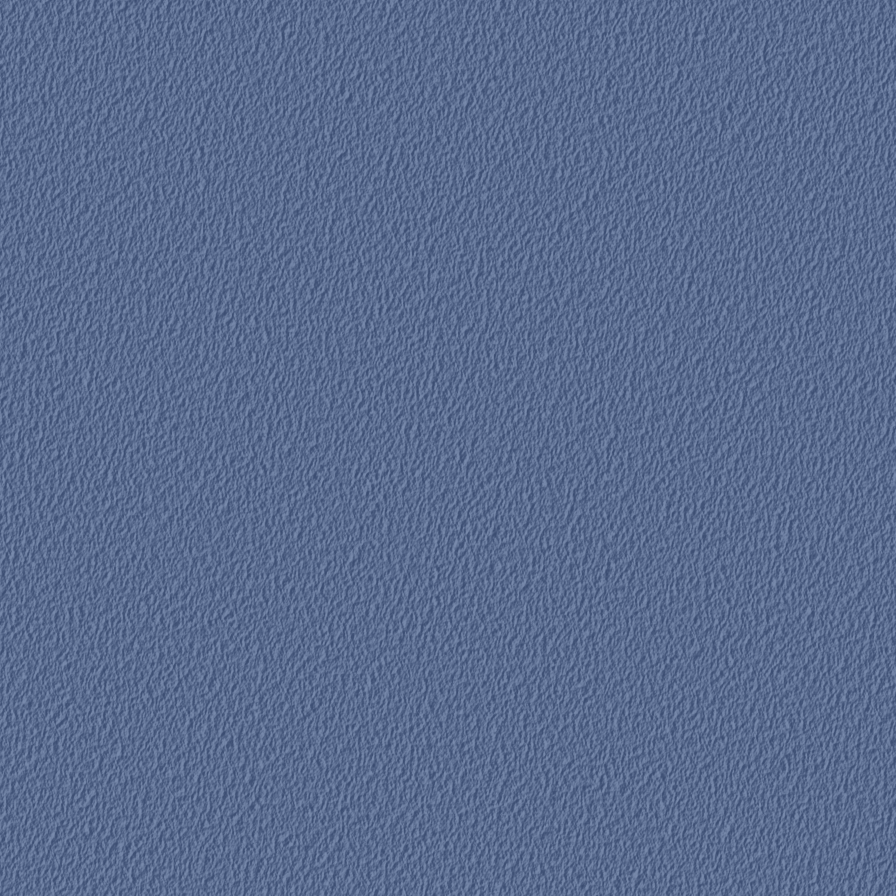
A Shadertoy shader for this texture:

```glsl
const vec3 BASE_BLUE = vec3(0.352, 0.422, 0.560);
const float TONE_RANGE = 0.13;

vec2 hash2(vec2 cell) {
    vec3 h = fract(cell.xyx * vec3(0.1031, 0.1030, 0.0973));
    h += dot(h, h.yzx + 33.33);
    return fract((h.xx + h.yz) * h.zy);
}

// Distance to the nearest scattered point
float cellular(vec2 p) {
    vec2 cell = floor(p);
    vec2 local = fract(p);
    float nearest = 4.0;
    for (int y = -1; y <= 1; y++) {
        for (int x = -1; x <= 1; x++) {
            vec2 neighbour = vec2(x, y);
            vec2 toPoint = neighbour + hash2(cell + neighbour) - local;
            nearest = min(nearest, dot(toPoint, toPoint));
        }
    }
    return sqrt(nearest);
}

// Leaning, stretched grains lit from one side
float grainRelief(vec2 uv, vec2 density, float lean, vec2 lightStep) {
    vec2 p = vec2(uv.x - lean * uv.y, uv.y) * density + 17.0;
    return cellular(p + lightStep) - cellular(p);
}

// Layered sines that vary the lean of the grains
vec2 bend(vec2 uv, float amount) {
    vec2 wave = sin(uv.yx * vec2(173.0, 149.0) + 3.0 * sin(uv * vec2(97.0, 61.0)));
    return uv + amount * wave;
}

void mainImage(out vec4 fragColor, in vec2 fragCoord) {
    vec2 uv = fragCoord / iResolution.y;
    vec2 bentUv = bend(uv, 0.0011);

    // Three sizes of grain with differing leans
    float coarse = grainRelief(bentUv, vec2(185.0, 90.0), 0.20, vec2(0.55, -0.12));
    float medium = grainRelief(bentUv + 0.37, vec2(260.0, 150.0), -0.12, vec2(0.55, -0.15));
    float fine = grainRelief(uv + 0.71, vec2(350.0, 230.0), 0.28, vec2(0.55, -0.20));

    float tone = 0.17 * coarse + 0.15 * medium + 0.12 * fine;
    tone = TONE_RANGE * tanh(tone / TONE_RANGE);

    fragColor = vec4(BASE_BLUE + tone * vec3(1.0, 1.0, 0.95), 1.0);
}
```
